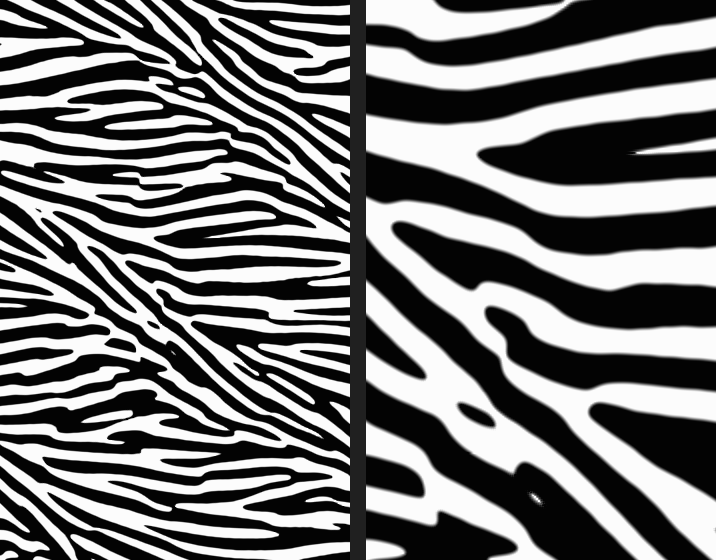
Left, the full canvas; right, a detail of the centre.
This pattern is drawn by a Shadertoy shader. Its source:

```glsl
#define STRIPE 0.038      // stripe period, in canvas heights
#define ALONG 1.7         // grain length along the stripe, in periods
#define ACROSS 0.44       // grain length across the stripe, in periods
#define BAND_PERIOD 0.5   // height between diagonal bands
#define BAND_SLOPE 0.68   // descent of the bands
#define BAND_TILT 0.66    // stripe tilt inside a band, radians
#define WOBBLE 0.55       // irregularity of the stripe direction
#define TAPER 0.4         // how gradually stripes thin out towards their ends
#define INK_BIAS 0.05     // surplus of black over white
#define SOFTNESS 0.0016   // half width of an edge, in canvas heights

const float TAU = 6.2832;
const vec3 INK = vec3(0.01);
const vec3 PAPER = vec3(0.99);

vec2 hash2(vec2 p) {
    vec3 q = fract(p.xyx * vec3(0.1031, 0.1030, 0.0973));
    q += dot(q, q.yzx + 33.33);
    return fract((q.xx + q.yz) * q.zy);
}

float cornerSlope(vec2 cell, vec2 offset, vec2 corner) {
    float a = TAU * hash2(cell + corner + 71.0).x;
    return dot(vec2(cos(a), sin(a)), offset - corner);
}

float gradientNoise(vec2 p) {
    vec2 i = floor(p), f = p - i;
    vec2 u = f * f * f * (f * (f * 6.0 - 15.0) + 10.0);
    return mix(mix(cornerSlope(i, f, vec2(0, 0)), cornerSlope(i, f, vec2(1, 0)), u.x),
               mix(cornerSlope(i, f, vec2(0, 1)), cornerSlope(i, f, vec2(1, 1)), u.x), u.y);
}

// Angle around the cycle of diagonal bands; zero is a band centre
float bandAngle(vec2 p) {
    float wave = 0.025 * sin(9.0 * p.x - 5.0 * p.y);
    return TAU * (p.y + BAND_SLOPE * p.x + wave - 0.095) / BAND_PERIOD;
}

float bandStrength(float angle) {
    float b = 0.5 + 0.5 * cos(angle);
    return b * b;
}

// Sum of oriented wave grains; its phase gives stripes that fork and taper
vec2 stripeWave(vec2 p) {
    vec2 cellSize = vec2(1.5, 0.95) * STRIPE;
    vec2 home = floor(p / cellSize);
    vec2 sum = vec2(0);
    for (int j = -3; j <= 3; j++)
    for (int i = -3; i <= 3; i++) {
        vec2 cell = home + vec2(i, j);
        vec2 center = (cell + hash2(cell + 200.0)) * cellSize;
        float cycle = bandAngle(center);
        float band = bandStrength(cycle);
        float tilt = 0.05 - BAND_TILT * band - 0.17 * sin(cycle)
                   + WOBBLE * gradientNoise(center * 5.0 + 9.0);
        vec2 dir = vec2(cos(tilt), sin(tilt));
        vec2 d = (p - center) / STRIPE;
        vec2 local = vec2(dot(d, dir), dot(d, vec2(-dir.y, dir.x)));
        vec2 q = local / vec2(ALONG, ACROSS);
        float weight = max(exp(-0.5 * dot(q, q)) - 0.03, 0.0);
        float phase = TAU * (local.y * (1.0 + 0.15 * band) + hash2(cell + 431.0).y);
        sum += weight * vec2(cos(phase), sin(phase));
    }
    return sum;
}

void mainImage(out vec4 fragColor, in vec2 fragCoord) {
    vec2 p = fragCoord / iResolution.y;

    // Stripe profile, with uneven width and slightly rough edges
    vec2 wave = stripeWave(p);
    float ink = wave.x / (length(wave) + TAPER) + INK_BIAS
              + 0.05 * bandStrength(bandAngle(p))
              + 0.22 * gradientNoise(p * vec2(10.0, 22.0))
              + 0.07 * gradientNoise(p * 80.0);

    // Approximate distance to the stripe edge, in canvas heights
    float slope = length(vec2(dFdx(ink), dFdy(ink))) * iResolution.y;
    float edge = ink / max(slope, 0.001);
    float soft = max(SOFTNESS, 0.7 / iResolution.y);
    fragColor = vec4(mix(PAPER, INK, smoothstep(-soft, soft, edge)), 1.0);
}
```
